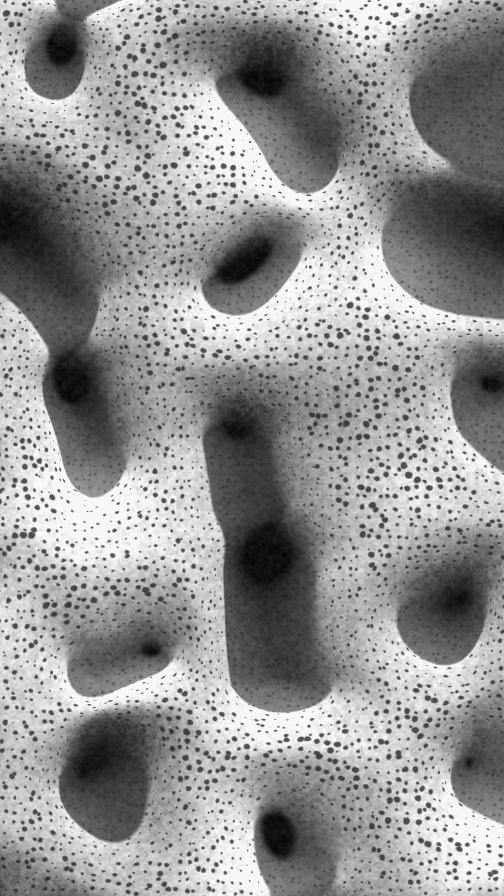
Reproduce this texture procedurally as a WebGL 1 fragment shader.

```glsl
precision highp float;
// Porous, bone-like surface in greys: smooth cavities lit from above, covered in pores.
// Cavities are warped capsules on a jittered grid, blended into one distance field
// whose slope drives the shading; pores are scattered cell dots squeezed at the rims.

uniform vec2 u_resolution;

const vec2 CAVITY_CELL = vec2(0.38, 0.355);
const float BLEND = 0.027;
const float ROUNDING = 0.0014;
const float PORE_DENSITY = 50.0;
const float PORE_TONE = 0.12;
const float PIT_TONE = 0.06;

float hash(vec2 p) {
  return fract(sin(dot(p, vec2(127.1, 311.7))) * 43758.545);
}

vec2 hash2(vec2 p) {
  return vec2(hash(p), hash(p + 57.3));
}

float noise(vec2 p) {
  vec2 i = floor(p);
  vec2 f = fract(p);
  f = f * f * f * (f * (f * 6.0 - 15.0) + 10.0);
  float low = mix(hash(i), hash(i + vec2(1.0, 0.0)), f.x);
  float high = mix(hash(i + vec2(0.0, 1.0)), hash(i + vec2(1.0, 1.0)), f.x);
  return mix(low, high, f.y);
}

// Capsule distance with a rounded, kink-free floor
float capsule(vec2 p, vec2 halfAxis, float radius) {
  float t = dot(p, halfAxis) / max(dot(halfAxis, halfAxis), 0.00001);
  vec2 q = p - halfAxis * clamp(t, -1.0, 1.0);
  return sqrt(dot(q, q) + ROUNDING) - sqrt(radius * radius + ROUNDING);
}

// x: distance to the blended cavity rims, y: distance to the deep pits
vec2 cavities(vec2 p) {
  p += 0.12 * (vec2(noise(p * 3.6), noise(p * 3.6 + 31.0)) - 0.5);
  vec2 home = floor(p / CAVITY_CELL);
  float sum = 0.0;
  float pit = 1.0;
  for (int y = -1; y <= 1; y++) {
    for (int x = -1; x <= 1; x++) {
      vec2 id = home + vec2(float(x), float(y));
      vec2 jitter = 0.5 + 0.5 * (hash2(id + 3.7) - 0.5);
      vec2 local = p - (id + jitter) * CAVITY_CELL;
      vec2 rnd = hash2(id + 19.1);
      float angle = 3.142 * hash(id + 41.9);
      vec2 axis = vec2(cos(angle), sin(angle));
      float radius = mix(0.072, 0.122, rnd.x);
      vec2 halfAxis = axis * 0.13 * rnd.y * rnd.y;
      sum += exp(-capsule(local, halfAxis, radius) / BLEND);
      float pitRadius = radius * mix(0.1, 0.72, hash(id + 73.3));
      pit = min(pit, length(local - halfAxis - axis * radius * 0.4) - pitRadius);
    }
  }
  return vec2(-BLEND * log(sum), pit);
}

// Coverage of scattered roundish dots, one per unit cell, mostly small
float pores(vec2 p, float size) {
  p += 0.14 * (vec2(noise(p * 2.0), noise(p * 2.0 + 17.0)) - 0.5);
  vec2 home = floor(p);
  float cover = 0.0;
  for (int y = -1; y <= 1; y++) {
    for (int x = -1; x <= 1; x++) {
      vec2 id = home + vec2(float(x), float(y));
      vec2 center = id + 0.14 + 0.72 * hash2(id);
      float rnd = hash(id + 11.3);
      float radius = size * mix(0.08, 0.33, rnd);
      float dist = length((p - center) * vec2(0.95, 1.05));
      cover = max(cover, 1.0 - smoothstep(radius - 0.1, radius + 0.12, dist));
    }
  }
  return cover;
}

// Outer skin: bright on lower rims, falling into shade above each cavity
float skinTone(float dist, float slope, float patches) {
  float d = max(dist, 0.0);
  float glow = 0.22 * exp(-d / 0.05) * max(-slope, 0.0);
  float shade = 0.5 * exp(-d / 0.1) * smoothstep(-0.5, 1.0, slope);
  return 0.83 + 0.3 * (patches - 0.5) + glow - shade;
}

// Inner wall: dim, darker with depth, under the upper edge and around pits
float wallTone(float depth, float slope, float pitDist, float patches) {
  float pitShade = 0.14 * exp(-max(pitDist, 0.0) / 0.05);
  return 0.40 - 0.12 * slope - 0.9 * min(depth, 0.12) - pitShade + 0.26 * (patches - 0.5);
}

void main() {
  vec2 p = gl_FragCoord.xy / u_resolution.x;

  // Distance field and its slope
  float e = 0.008;
  vec2 field = cavities(p);
  float dist = field.x;
  vec2 normal = vec2(cavities(p + vec2(e, 0.0)).x, cavities(p + vec2(0.0, e)).x) - dist;
  normal /= e;
  float slope = clamp(dot(normal, vec2(0.2, 0.98)), -1.0, 1.0);

  // Lower rims cut sharply, upper rims roll softly inwards
  float softness = mix(0.004, 0.06, smoothstep(-0.15, 0.95, slope));
  float inside = 1.0 - smoothstep(-softness, softness * 0.5, dist);

  // Tones of skin, wall and pits
  float patches = noise(p * 4.0 + 8.0);
  float pit = 1.0 - smoothstep(-0.014, 0.005, field.y);
  float wall = wallTone(max(-dist, 0.0), slope, field.y, patches);
  wall = mix(max(wall, 0.09), PIT_TONE, pit);
  float tone = mix(skinTone(dist, slope, patches), wall, inside);

  // Fine mineral grain
  float grain = noise(p * 110.0) + noise(p * 230.0 + 5.0) - 1.0;
  tone += grain * mix(0.11, 0.05, inside);

  // Pores shrink and crowd together at the rims, and stay faint inside
  vec2 squeezed = p - normal * 0.025 * exp(-max(dist, 0.0) / 0.04);
  float poreSize = mix(0.45, 1.0, smoothstep(0.0, 0.08, dist)) * mix(0.7, 1.15, noise(p * 7.0));
  float skinPores = pores(squeezed * PORE_DENSITY, poreSize) * (1.0 - inside);
  float wallPores = pores(p * PORE_DENSITY * 1.3, 0.7) * inside * (1.0 - pit);
  tone = mix(tone, PORE_TONE, 0.76 * skinPores + 0.35 * wallPores);

  gl_FragColor = vec4(vec3(clamp(tone, 0.03, 0.97)), 1.0);
}
```
